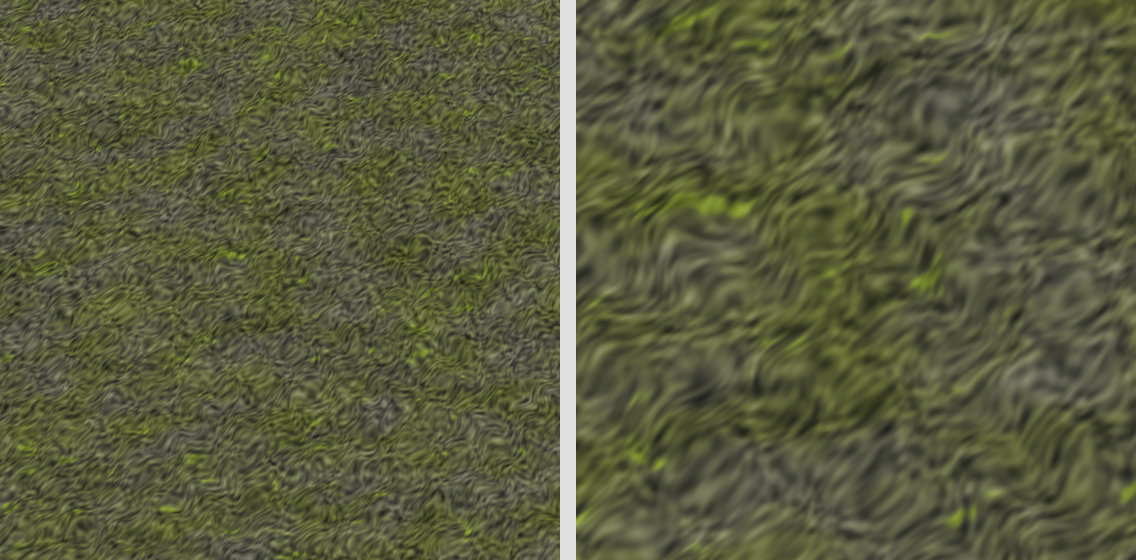
Left: the whole. Right: its middle third, enlarged.
A three.js fragment shader for this texture:

```glsl
// Windswept mossy grass field seen at a slant, finer towards the top.
#define TONE 0.342
#define GRAIN_CONTRAST 0.27
#define PATCH_CONTRAST 0.09
#define GRAIN_FREQ vec2(52.0, 118.0)
#define LEAN 0.56
#define PERSPECTIVE 0.5
#define WARP 0.018
#define GREY_TINT vec3(1.00, 1.01, 0.86)
#define GREEN_TINT vec3(0.98, 1.06, 0.50)
#define EARTH_TINT vec3(1.04, 0.98, 0.88)
#define FRESH_TINT vec3(1.14, 1.30, 0.40)

varying vec2 vUv;

// Sine-free hash giving a unit gradient direction
vec2 gradientAt(vec2 cell) {
  vec3 h = fract(cell.xyx * vec3(0.1031, 0.1030, 0.0973));
  h += dot(h, h.yzx + 33.33);
  return normalize(fract((h.xx + h.yz) * h.zy) - 0.4999);
}

// Gradient noise, roughly -0.7 to 0.7
float noise(vec2 p) {
  vec2 cell = floor(p);
  vec2 f = p - cell;
  vec2 w = f * f * f * (f * (f * 6.0 - 15.0) + 10.0);
  vec2 e = vec2(0.0, 1.0);
  float a = dot(gradientAt(cell), f);
  float b = dot(gradientAt(cell + e.yx), f - e.yx);
  float c = dot(gradientAt(cell + e.xy), f - e.xy);
  float d = dot(gradientAt(cell + e.yy), f - e.yy);
  return mix(mix(a, b, w.x), mix(c, d, w.x), w.y);
}

float fbm(vec2 p) {
  float sum = 0.0;
  float weight = 0.6;
  for (int i = 0; i < 3; i++) {
    sum += weight * noise(p);
    p = p * 2.1 + 17.3;
    weight *= 0.55;
  }
  return sum;
}

vec2 rotate(vec2 p, float angle) {
  float c = cos(angle);
  float s = sin(angle);
  return vec2(c * p.x + s * p.y, c * p.y - s * p.x);
}

// Blades: long leaning streaks plus finer, steeper ones
float bladeGrain(vec2 p) {
  float broad = noise(rotate(p, LEAN) * GRAIN_FREQ + 40.0);
  float fine = noise(rotate(p, LEAN + 0.3) * GRAIN_FREQ * 1.45 + 90.0);
  float cross = noise(rotate(p, LEAN - 0.5) * GRAIN_FREQ * 0.8 + 140.0);
  return 0.75 * broad + 0.5 * fine + 0.45 * cross;
}

void main() {
  // Ground coordinates: scale grows with distance
  float depth = 1.0 + PERSPECTIVE * vUv.y;
  vec2 ground = vec2((vUv.x - 0.5) * depth,
                     vUv.y + 0.5 * PERSPECTIVE * vUv.y * vUv.y) + 3.0;
  vec2 bend = vec2(noise(ground * 19.0), noise(ground * 19.0 + 51.0));
  vec2 p = ground + WARP * bend;

  // Light: blade grain, flattened patches and faint level ruts
  float grain = bladeGrain(p);
  float patches = fbm(rotate(p, 0.2) * vec2(8.0, 17.0) + 11.0);
  float ruts = noise(rotate(p, -0.04) * vec2(3.0, 27.0) + 70.0);
  float tone = TONE + GRAIN_CONTRAST * grain
             + PATCH_CONTRAST * (patches + 0.6 * ruts);
  tone = clamp(tone, 0.13, 0.62);

  // Colour: green moss against grey straw and bare earth
  float moss = fbm(rotate(p, 0.25) * vec2(6.0, 13.0) + 29.0) + 0.25 * grain;
  vec3 tint = mix(GREY_TINT, GREEN_TINT, smoothstep(-0.5, 0.5, moss));
  float earth = fbm(ground * vec2(5.0, 11.0) + 63.0);
  tint = mix(tint, EARTH_TINT, 0.7 * smoothstep(0.2, 0.45, earth));
  tint = mix(tint, GREY_TINT, 0.5 * smoothstep(0.40, 0.54, tone));

  // Fresh yellow-green tufts gathered in the mossy parts
  float tuft = noise(rotate(p, 0.4) * vec2(17.0, 36.0) + 7.0);
  tuft += 0.45 * moss + 0.18 * grain;
  tint = mix(tint, FRESH_TINT, 0.8 * smoothstep(0.38, 0.62, tuft));

  gl_FragColor = vec4(tone * tint, 1.0);
}
```
